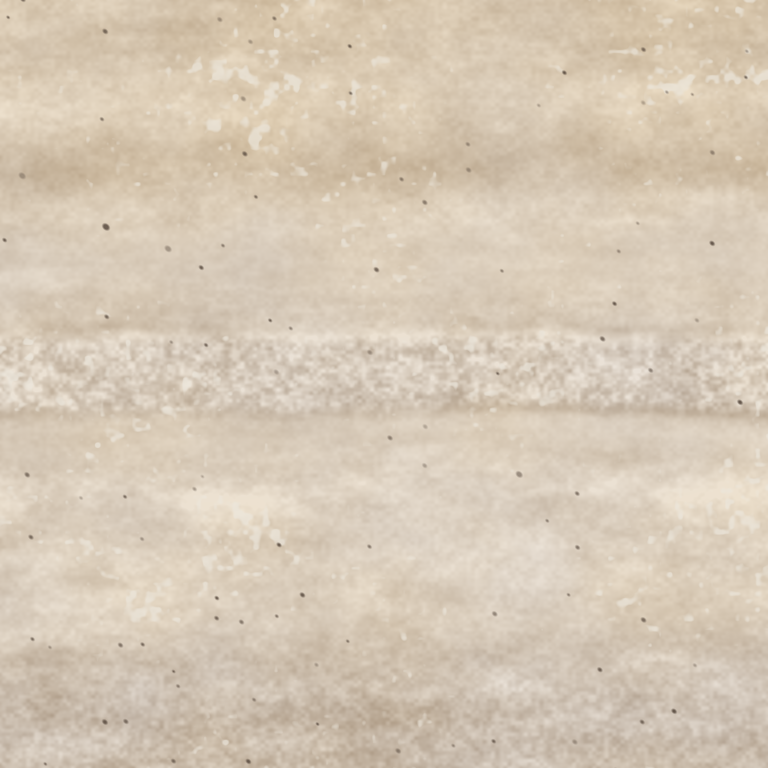
Reproduce this texture procedurally as a Shadertoy shader.

```glsl
// Beige travertine: soft horizontal beds, a granular seam, chalky flecks and small dark pits.

const vec3 SHADE_COLOR = vec3(0.705, 0.632, 0.545);
const vec3 LIGHT_COLOR = vec3(0.900, 0.856, 0.795);
const vec3 CHALK_COLOR = vec3(0.925, 0.905, 0.865);
const vec3 PIT_COLOR   = vec3(0.340, 0.285, 0.240);
const vec3 WARM_TINT   = vec3(0.012, 0.000, -0.026);

const float BASE_TONE     = 0.71;
const float STREAK_AMOUNT = 0.24;
const float MOTTLE_AMOUNT = 0.28;
const float GRAIN_AMOUNT  = 0.15;
const float SEAM_GRAIN    = 0.33;
const float SEAM_BOTTOM   = 0.468;
const float SEAM_TOP      = 0.572;
const float CHALK_LEVEL   = 0.35;

float hash(vec2 p) {
    vec3 q = fract(vec3(p.xyx) * 0.1031);
    q += dot(q, q.yzx + 33.33);
    return fract((q.x + q.y) * q.z);
}

// Value noise in the range -1 to 1
float noise(vec2 p) {
    vec2 i = floor(p), f = fract(p);
    f = f * f * (3.0 - 2.0 * f);
    float low  = mix(hash(i), hash(i + vec2(1, 0)), f.x);
    float high = mix(hash(i + vec2(0, 1)), hash(i + vec2(1, 1)), f.x);
    return 2.0 * mix(low, high, f.y) - 1.0;
}

float fbm(vec2 p) {
    float sum = 0.0, amp = 0.5;
    for (int i = 0; i < 4; i++) {
        sum += amp * noise(p);
        p = mat2(1.98, 0.16, -0.16, 1.98) * p + 17.3;
        amp *= 0.55;
    }
    return sum;
}

float band(float y, float center, float width) {
    float d = (y - center) / width;
    return exp(-d * d);
}

// Scattered round pits, at most one per grid cell
float pits(vec2 p, float cells, float chance, float maxRadius) {
    vec2 id = floor(p * cells);
    vec2 jitter = 0.2 + 0.6 * vec2(hash(id + 11.7), hash(id + 47.1));
    vec2 d = p - (id + jitter) / cells;
    d.x += 0.3 * d.y;
    float radius = maxRadius * mix(0.5, 1.0, hash(id + 83.9));
    float soft = 0.0013 + 0.5 / iResolution.y;
    float disc = 1.0 - smoothstep(radius - soft, radius + soft, length(d));
    return disc * step(hash(id + 5.3), chance) * mix(0.35, 1.0, hash(id + 29.2));
}

void mainImage(out vec4 fragColor, in vec2 fragCoord) {
    vec2 p = fragCoord / iResolution.y;

    // Gently wavering bed height
    float y = p.y + 0.014 * fbm(p * vec2(3.0, 5.0) + 4.0) + 0.004 * noise(p * vec2(28.0, 20.0));
    float streak = fbm(vec2(p.x * 2.2, y * 30.0) + 9.0);
    float mottle = fbm(p * vec2(17.0, 27.0) + 31.0);
    float patches = fbm(p * vec2(6.0, 9.0) + 63.0);
    float grain = 0.6 * noise(p * vec2(105.0, 118.0)) + 0.5 * noise(p * vec2(190.0, 205.0) + 7.0);

    // Broad beds
    float lower = 1.0 - smoothstep(0.05, 0.21, y);
    float seam = smoothstep(SEAM_BOTTOM - 0.012, SEAM_BOTTOM + 0.012, y)
               * (1.0 - smoothstep(SEAM_TOP - 0.025, SEAM_TOP, y));
    float calm = max(band(y, 0.66, 0.05), band(y, 0.43, 0.03));
    float tone = BASE_TONE;
    tone -= 0.27 * band(y, 0.785, 0.035) * (1.0 + 1.2 * streak);
    tone -= 0.10 * band(y, 0.97, 0.04);
    tone -= 0.27 * lower * (1.0 + patches);
    tone += 0.10 * calm + 0.10 * band(y, 0.88, 0.05);
    tone += 0.09 * band(y, 0.28, 0.07);

    // Broken dark rims and pale crust around the granular seam
    float rimBreak = smoothstep(-0.35, 0.35, fbm(p * vec2(8.0, 14.0) + 77.0));
    tone -= 0.36 * band(y, SEAM_TOP + 0.004, 0.010) * rimBreak;
    tone -= 0.33 * band(y, SEAM_BOTTOM - 0.004, 0.008) * mix(0.4, 1.0, rimBreak);
    tone += 0.30 * band(y, SEAM_TOP - 0.008, 0.008) * (1.0 - rimBreak);

    // Streaks, mottling and grain
    float rough = max(0.55 * lower, seam);
    tone += STREAK_AMOUNT * streak * (1.0 - 0.6 * seam);
    tone += MOTTLE_AMOUNT * mottle * (1.0 - 0.45 * calm);
    tone += (GRAIN_AMOUNT * (1.0 - 0.3 * calm) + SEAM_GRAIN * rough) * grain;

    // Pale cloudy row
    float cloud = band(y, 0.355, 0.024) * smoothstep(-0.15, 0.4, patches + 0.4 * mottle);
    tone += 0.32 * cloud;

    vec3 color = mix(SHADE_COLOR, LIGHT_COLOR, clamp(tone, -0.35, 1.12));
    float warmth = 0.9 * smoothstep(0.55, 0.9, y) - 0.45 * lower - 0.4 * seam + 0.8 * patches;
    color += WARM_TINT * warmth;

    // Chalk flecks gather in the upper bed, the seam and a few loose clusters
    float gather = 0.35 * band(y, 0.895, 0.04) + 0.22 * seam + 0.15 * band(y, 0.31, 0.06);
    float speck = 0.55 * noise(p * vec2(78.0, 88.0) + 19.0) + 0.35 * noise(p * 150.0 + 3.0);
    float chalk = smoothstep(CHALK_LEVEL, CHALK_LEVEL + 0.45, speck + gather + 0.7 * patches - 0.22);
    color = mix(color, CHALK_COLOR, 0.7 * chalk);

    // Sparse large pits and finer pinholes
    float hole = max(pits(p, 11.0, 0.12, 0.0048), pits(p + 0.37, 31.0, 0.07, 0.0028));
    color = mix(color, PIT_COLOR, 0.9 * hole);

    fragColor = vec4(clamp(color, 0.0, 1.0), 1.0);
}
```
